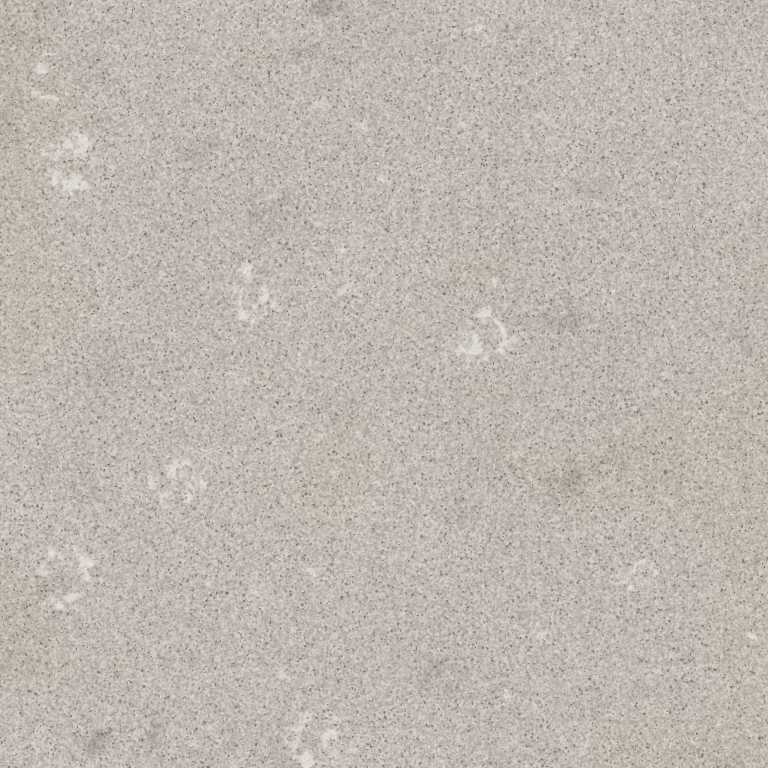
Give the GLSL for this texture, as a WebGL 1 fragment shader.

```glsl
precision highp float;
// Pale warm-grey engineered quartz: very fine grain peppered with dark specks,
// faint cloudy stains, tiny ragged white chips and a few lacy white rings.
// Scattered marks share one cellular function; grain and clouds are value noise.

uniform vec2 u_resolution;

const vec3 STONE = vec3(0.766, 0.736, 0.705);
const vec3 SPECK = vec3(0.450, 0.430, 0.395);
const vec3 STAIN = vec3(0.570, 0.550, 0.515);
const vec3 OCHRE = vec3(0.735, 0.695, 0.630);
const vec3 CHIP  = vec3(0.920, 0.910, 0.890);

float hash(vec2 p, float seed) {
  vec3 q = fract(vec3(p.xyx) * vec3(0.1031, 0.1030, 0.0973) + seed * 0.137);
  q += dot(q, q.yzx + 33.33);
  return fract((q.x + q.y) * q.z);
}

float valueNoise(vec2 p, float seed) {
  vec2 cell = floor(p);
  vec2 f = fract(p);
  f = f * f * (3.0 - 2.0 * f);
  float low = mix(hash(cell, seed), hash(cell + vec2(1.0, 0.0), seed), f.x);
  float high = mix(hash(cell + vec2(0.0, 1.0), seed), hash(cell + 1.0, seed), f.x);
  return mix(low, high, f.y);
}

float clouds(vec2 p, float seed) {
  float sum = 0.0;
  float weight = 0.5;
  for (int i = 0; i < 4; i++) {
    sum += weight * valueNoise(p, seed + float(i));
    p = mat2(1.6, 1.2, -1.2, 1.6) * p + 7.3;
    weight *= 0.5;
  }
  return sum / 0.9375;
}

vec2 rotate(vec2 p, float angle) {
  float c = cos(angle);
  float s = sin(angle);
  return vec2(c * p.x - s * p.y, s * p.x + c * p.y);
}

// One random spot per cell: x is the strongest profile, y that spot's random value.
vec2 scatter(vec2 p, float minRadius, float maxRadius, float soft, float chance, float seed) {
  vec2 home = floor(p);
  vec2 best = vec2(0.0);
  for (int j = -1; j <= 1; j++) {
    for (int i = -1; i <= 1; i++) {
      vec2 cell = home + vec2(float(i), float(j));
      vec2 centre = cell + vec2(hash(cell, seed), hash(cell, seed + 1.0));
      float radius = mix(minRadius, maxRadius, hash(cell, seed + 2.0));
      float profile = 1.0 - smoothstep(radius * 0.25, radius + soft, length(p - centre));
      profile *= step(hash(cell, seed + 3.0), chance);
      if (profile > best.x) best = vec2(profile, hash(cell, seed + 4.0));
    }
  }
  return best;
}

void main() {
  vec2 uv = gl_FragCoord.xy / u_resolution.y;
  float pixel = 1.0 / u_resolution.y;

  // Ragged coordinates for the irregular marks
  vec2 wobble = vec2(clouds(uv * 50.0, 11.0), clouds(uv * 50.0, 21.0)) - 0.5;
  vec2 ragged = uv + wobble * 0.04;

  // Broad clouding with faint warm areas
  float tone = clouds(uv * 6.0, 31.0) - 0.5;
  vec3 colour = STONE + tone * 0.04;
  float warmth = smoothstep(0.55, 0.8, clouds(uv * 5.0 + 3.0, 41.0));
  colour = mix(colour, OCHRE, warmth * 0.3);

  // Sparse grey smudges
  vec2 smudge = scatter(ragged * 10.0, 0.1, 0.45, 0.1, 0.35, 51.0);
  float smudgeBreak = smoothstep(0.25, 0.75, clouds(uv * 80.0, 56.0));
  colour = mix(colour, STAIN, smudge.x * smudge.y * smudgeBreak * 0.6);

  // Very fine mineral grain
  float coarse = valueNoise(rotate(uv, 0.5) * 310.0, 61.0) - 0.5;
  float fine = valueNoise(rotate(uv, 1.1) * 480.0, 62.0) - 0.5;
  colour += (0.75 * coarse + fine) * 0.14;

  // Dense dark pepper, bent by the grain so that specks are not round
  float speckScale = 185.0;
  vec2 speckPoint = uv * speckScale + vec2(coarse, fine) * 0.45;
  vec2 speck = scatter(speckPoint, 0.10, 0.38, pixel * speckScale * 0.5, 0.85, 71.0);
  colour = mix(colour, SPECK, speck.x * pow(speck.y, 1.7) * 0.9);

  // Tiny white chips in loose groups, stretched along a falling diagonal
  vec2 slanted = rotate(ragged, 0.6) * vec2(20.0, 30.0);
  vec2 chip = scatter(slanted, 0.08, 0.30, 0.06, 0.28, 81.0);
  float group = smoothstep(0.40, 0.62, clouds(uv * 7.0, 84.0));
  float chipBreak = smoothstep(0.38, 0.58, clouds(uv * 120.0, 86.0));
  float white = chip.x * chipBreak * group * mix(0.25, 1.0, chip.y * chip.y);

  // Rare hollow patches with a lacy rim
  vec2 patchSpot = scatter(ragged * 4.5 + 2.0, 0.12, 0.2, 0.03, 0.25, 91.0);
  float rim = 4.0 * patchSpot.x * (1.0 - patchSpot.x);
  float lace = smoothstep(0.45, 0.66, clouds(uv * 90.0, 96.0));
  white = max(white, rim * lace * 0.85);
  colour = mix(colour, CHIP, white * 0.85);

  gl_FragColor = vec4(clamp(colour, 0.0, 1.0), 1.0);
}
```
